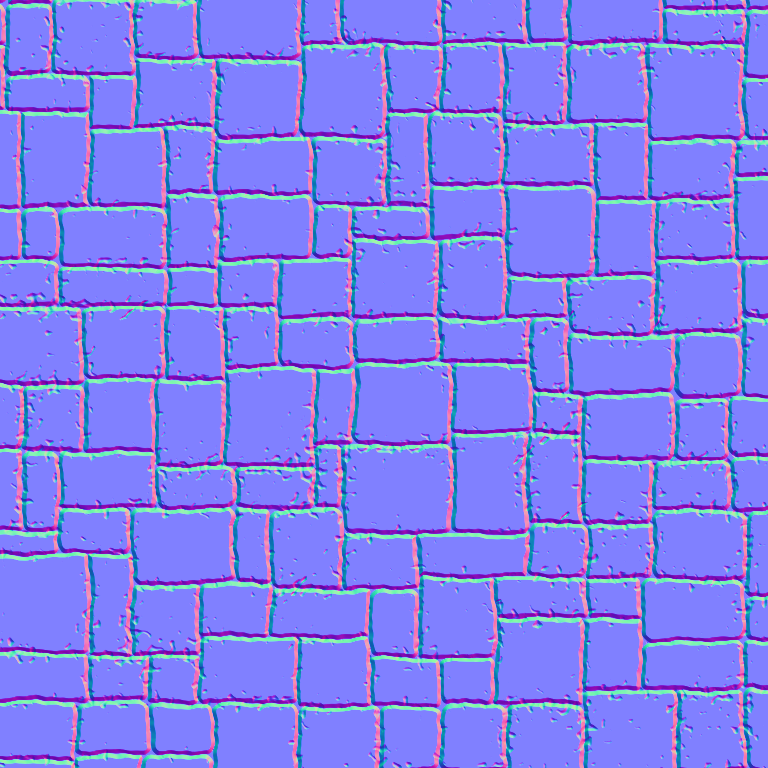
A WebGL 2 fragment shader for this texture map:

```glsl
#version 300 es
precision highp float;
// Tangent-space normal map of an irregular ashlar stone wall.
// Stones are rectangles between jittered walls of a pinwheel grid; their flat
// faces, steep bevels and noisy chips form a height field that is differentiated.

uniform vec2 u_resolution;
out vec4 fragColor;

const vec2 GRID = vec2(10.5, 12.0);    // stones across and up the canvas
const float WALL_JITTER = 0.70;        // wall shift range, in grid cells
const float JOINT_HALF_WIDTH = 0.0005;
const float BEVEL_WIDTH = 0.0043;
const float BEVEL_SLOPE = 2.7;
const float CHIP_FREQUENCY = 105.0;
const float CHIP_STRENGTH = 0.014;
const float CHIP_MAX_DEPTH = 0.005;
const float SAMPLE_STEP = 0.0009;      // half width of the slope stencil

vec2 hash2(vec2 p) {
    vec3 q = fract(p.xyx * vec3(0.1031, 0.1030, 0.0973));
    q += dot(q, q.yzx + 33.33);
    return fract((q.xx + q.yz) * q.zy);
}

vec2 gradientAt(vec2 lattice) {
    float angle = 6.2832 * hash2(lattice + 57.0).x;
    return vec2(cos(angle), sin(angle));
}

float gradientNoise(vec2 p) {
    vec2 i = floor(p), f = p - i;
    vec2 u = f * f * f * (f * (f * 6.0 - 15.0) + 10.0);
    vec2 right = vec2(1.0, 0.0), up = vec2(0.0, 1.0);
    float low = mix(dot(gradientAt(i), f),
                    dot(gradientAt(i + right), f - right), u.x);
    float high = mix(dot(gradientAt(i + up), f - up),
                     dot(gradientAt(i + 1.0), f - 1.0), u.x);
    return mix(low, high, u.y);
}

// Jittered grid vertex: each one carries either a vertical or a horizontal wall.
vec2 wallAt(vec2 vertex) {
    return vertex + WALL_JITTER * (hash2(vertex + 19.0) - 0.5);
}

// Distance inside a rounded rectangle, positive towards its centre.
float insideRoundBox(vec2 p, vec2 low, vec2 high, float radius) {
    vec2 halfSize = 0.5 * (high - low);
    vec2 q = abs(p - 0.5 * (low + high)) - halfSize + radius;
    return radius - length(max(q, 0.0)) - min(max(q.x, q.y), 0.0);
}

float stoneInside(vec2 p, vec2 cell) {
    vec2 bl = wallAt(cell);
    vec2 br = wallAt(cell + vec2(1.0, 0.0));
    vec2 tl = wallAt(cell + vec2(0.0, 1.0));
    vec2 tr = wallAt(cell + 1.0);
    bool even = mod(cell.x + cell.y, 2.0) < 0.5;
    vec2 low = even ? vec2(tl.x, bl.y) : vec2(bl.x, br.y);
    vec2 high = even ? vec2(br.x, tr.y) : vec2(tr.x, tl.y);
    float radius = mix(0.003, 0.012, hash2(cell + 83.0).y);
    return insideRoundBox(p, low / GRID, high / GRID, radius) - JOINT_HALF_WIDTH;
}

// Stones never overlap, so the largest inside distance is the nearest edge.
float wallInside(vec2 p) {
    vec2 home = floor(p * GRID);
    float inside = -1.0;
    for (int y = -1; y <= 1; y++) {
        for (int x = -1; x <= 1; x++) {
            inside = max(inside, stoneInside(p, home + vec2(x, y)));
        }
    }
    return inside;
}

// Hand-cut wobble of the stone outlines.
vec2 wobble(vec2 p) {
    vec2 broad = vec2(gradientNoise(p * 15.0), gradientNoise(p * 15.0 + 41.0));
    vec2 fine = vec2(gradientNoise(p * 75.0 + 7.0), gradientNoise(p * 75.0 + 23.0));
    return 0.006 * broad + 0.0025 * fine;
}

// Chips crowd the edges, gather in patches and follow a few scratches.
float chipDepth(vec2 p, float inside) {
    float patches = gradientNoise(p * 9.0 + 3.0);
    float scratch = 1.0 - smoothstep(0.0, 0.03, abs(gradientNoise(p * 7.0 + 61.0)));
    scratch *= smoothstep(0.05, 0.25, gradientNoise(p * 6.0 + 29.0));
    float threshold = mix(0.18, 0.62, smoothstep(0.0, 0.026, inside));
    threshold -= 0.45 * patches + 0.3 * scratch;
    float grain = gradientNoise(p * CHIP_FREQUENCY);
    return min(CHIP_STRENGTH * max(grain - threshold, 0.0), CHIP_MAX_DEPTH);
}

float surfaceHeight(vec2 p) {
    float inside = wallInside(p + wobble(p));
    return BEVEL_SLOPE * clamp(inside, 0.0, BEVEL_WIDTH) - chipDepth(p, inside);
}

vec3 surfaceNormal(vec2 p, float h) {
    vec2 dx = vec2(h, 0.0), dy = vec2(0.0, h);
    vec2 slope = vec2(surfaceHeight(p + dx) - surfaceHeight(p - dx),
                      surfaceHeight(p + dy) - surfaceHeight(p - dy)) / (2.0 * h);
    return normalize(vec3(-slope, 1.0));
}

void main() {
    vec2 p = gl_FragCoord.xy / min(u_resolution.x, u_resolution.y);
    vec3 normal = surfaceNormal(p, SAMPLE_STEP);
    fragColor = vec4(0.5 + 0.5 * normal, 1.0);
}
```
